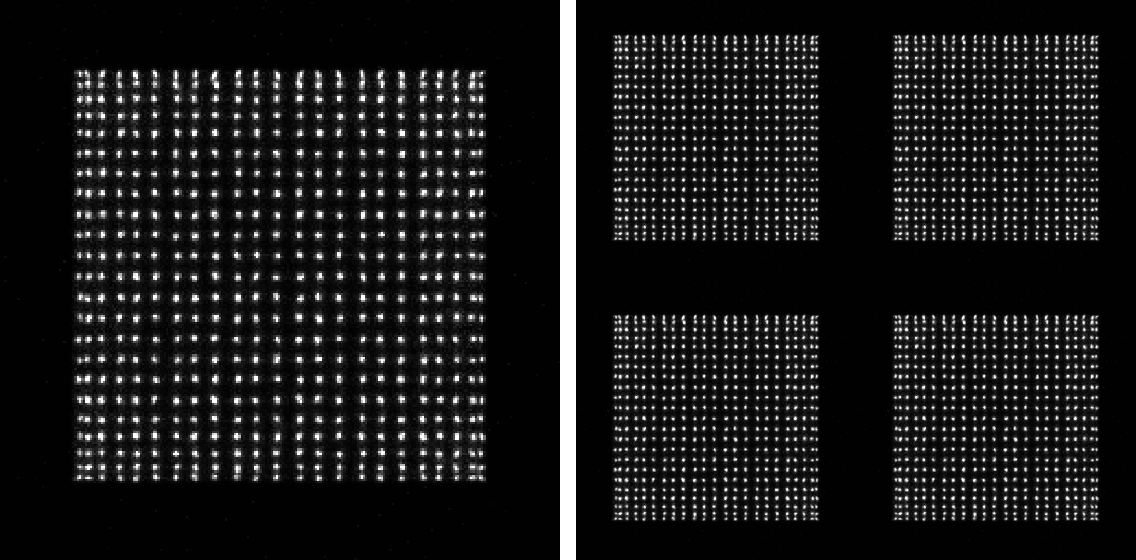
Left: one tile. Right: repeated 2 by 2.
A WebGL 2 fragment shader for this pattern:

```glsl
#version 300 es
precision highp float;
// Draws a 23 by 23 lattice of glowing grainy dots, compressed at its rim, on black.
uniform vec2 u_resolution;
out vec4 outColor;

const float TAU = 6.2831853;
const float GRID = 256.0;                 // grain cells across the canvas
const float MID = 11.0;                   // index of the central row and column
const vec2 CENTER = vec2(0.498, 0.5065);
const float SPREAD = 0.4076;              // lattice half width before compression
const float PINCH = 0.0469;               // compression at the rim
const vec3 BLACK = vec3(0.002);
const vec3 WHITE = vec3(1.0);

float hash(vec2 p, float seed) {
  vec3 q = fract(vec3(p.xyx) * vec3(0.1031, 0.1030, 0.0973) + seed * 0.137);
  q += dot(q, q.yzx + 33.33);
  return fract((q.x + q.y) * q.z);
}

// Lattice position of an index, relative to the center
vec2 latticePoint(vec2 index) {
  vec2 u = (index - MID) / MID;
  vec2 u2 = u * u;
  vec2 wave = -0.0022 * cos(0.5 * TAU * u) + 0.0024 * cos(2.1 * (index - 9.0));
  return SPREAD * u - PINCH * u2 * u2 * u + wave * vec2(1.0, 0.3);
}

// Continuous index at a position, by fixed-point iteration
vec2 latticeIndex(vec2 p) {
  vec2 u = p / SPREAD;
  for (int i = 0; i < 7; i++) {
    vec2 u2 = u * u;
    u = clamp((p + PINCH * u2 * u2 * u) / SPREAD, -1.15, 1.15);
  }
  return u * MID + MID;
}

// Bright core (x) and dim halo (y); offset is in grain cells
vec2 spot(vec2 offset, vec2 axis, float stretch, float size) {
  float along = dot(offset, axis) / (1.0 + stretch);
  float across = dot(offset, vec2(-axis.y, axis.x)) / (1.0 - 0.3 * stretch);
  float d2 = (along * along + across * across) / (size * size);
  return vec2(1.4 * exp(-0.5 * d2), 0.13 * exp(-0.075 * d2));
}

vec2 spotLattice(vec2 p, vec2 nearest) {
  vec2 light = vec2(0.0);
  for (int j = -2; j <= 2; j++) {
    for (int i = -2; i <= 2; i++) {
      vec2 id = nearest + vec2(i, j);
      if (any(lessThan(id, vec2(0.0))) || any(greaterThan(id, vec2(2.0 * MID)))) continue;
      vec2 u = (id - MID) / MID;
      vec2 rim = smoothstep(0.82, 1.0, abs(u));
      float corner = rim.x * rim.y;
      float topRow = smoothstep(0.88, 1.0, u.y);
      // Dots lean outward in the corners and upright on the top rows
      float angle = mix(TAU * (0.25 + 0.16 * (hash(id, 1.0) - 0.5)), atan(u.y, u.x + 0.001), corner);
      float stretch = 0.3 * hash(id, 2.0) + 0.45 * topRow * (1.0 - corner) + 0.25 * corner;
      vec2 jitter = vec2(hash(id, 3.0), hash(id, 4.0)) - 0.5;
      vec2 offset = (p - latticePoint(id)) * GRID - 0.9 * jitter;
      float gain = mix(0.85, 1.1, hash(id, 5.0)) * (1.0 - 0.22 * max(rim.x, rim.y * (1.0 - topRow)));
      float size = mix(0.77, 0.9, hash(id, 6.0)) * (1.0 - 0.15 * corner);
      light += gain * spot(offset, vec2(cos(angle), sin(angle)), stretch, size)
             * vec2(1.0, 1.0 - 0.45 * max(rim.x, rim.y));
    }
  }
  return light;
}

// Square mask around the lattice
float squareMask(vec2 p) {
  vec2 edge = smoothstep(vec2(0.374), vec2(0.362), abs(p));
  return edge.x * edge.y;
}

// Dim haze, stronger along rows and columns and near the rim
float haze(vec2 p, vec2 index) {
  vec2 streak = pow(0.5 + 0.5 * cos(TAU * index), vec2(3.0));
  vec2 q = vec2(abs(p.x), p.y) / 0.36;
  float rim = smoothstep(0.6, 1.0, q.x) + 0.7 * smoothstep(0.6, 1.0, q.y);
  return 0.013 + 0.011 * (streak.x + streak.y) + 0.014 * rim;
}

void main() {
  vec2 uv = gl_FragCoord.xy / u_resolution;
  vec2 cell = mod(floor(uv * GRID), GRID);
  vec2 p = (cell + 0.5) / GRID - CENTER;

  vec2 index = latticeIndex(p);
  float mask = squareMask(p);
  vec2 glow = spotLattice(p, floor(index + 0.5));

  // Grain per cell: mild on the cores, ragged in halo and haze
  float grain = hash(cell, 7.0);
  float speckle = min(-log(max(hash(cell, 8.0), 0.01)), 3.5);
  float light = glow.x * mix(0.68, 1.25, grain) + glow.y * mix(0.35, 1.6, grain);
  light = light * mix(0.2, 1.0, mask) + haze(p, index) * speckle * mask;

  // Rare faint specks on the dark margin
  float stray = step(0.996, hash(cell, 9.0)) * 0.07 * exp(-5.0 * max(length(p) - 0.4, 0.0));
  light += stray * (1.0 - mask);

  outColor = vec4(mix(BLACK, WHITE, clamp(light, 0.0, 1.0)), 1.0);
}
```
